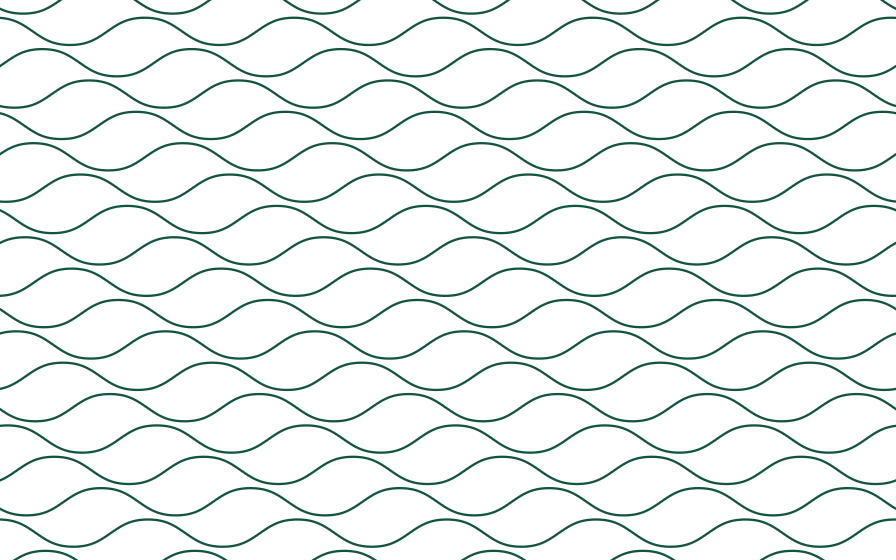
This pattern is drawn by a WebGL 1 fragment shader. Its source:

```glsl
precision highp float;
// Stacked thin green wave lines on white, each row shifted sideways from the one above.

uniform vec2 u_resolution;

// Lengths are fractions of the canvas height.
const vec3 PAPER_COLOR = vec3(1.0);
const vec3 LINE_COLOR = vec3(0.07, 0.335, 0.235);
const float WAVELENGTH = 0.26667;  // six waves across a 1.6:1 canvas
const float ROW_PITCH = 0.056;     // about eighteen rows down
const float AMPLITUDE = 0.0243;
const float LINE_WIDTH = 0.0041;
const float FIRST_CREST = -0.345;  // crest of row zero, in wavelengths
const float ROW_SHIFT = 0.3139;    // sideways step per row, in wavelengths
const float FLATTEN = 0.05;        // third harmonic that broadens the crests
const float TAU = 6.2831853;

// Approximate distance to one wave row; y runs downward from the top edge.
float waveDistance(vec2 p, float row) {
  float phase = TAU * fract(p.x / WAVELENGTH - FIRST_CREST - row * ROW_SHIFT);
  float scale = AMPLITUDE / (1.0 - FLATTEN);
  float height = scale * (cos(phase) - FLATTEN * cos(3.0 * phase));
  float slope = scale * TAU / WAVELENGTH
              * (3.0 * FLATTEN * sin(3.0 * phase) - sin(phase));
  float offset = p.y - row * ROW_PITCH + height;
  return abs(offset) / sqrt(1.0 + slope * slope);
}

void main() {
  float pixel = 1.0 / u_resolution.y;
  vec2 p = gl_FragCoord.xy * pixel;
  p.y = 1.0 - p.y;

  // Nearest line among the closest row and its neighbours
  float nearestRow = floor(p.y / ROW_PITCH + 0.5);
  float dist = 1.0;
  for (int i = -1; i <= 1; i++) {
    dist = min(dist, waveDistance(p, nearestRow + float(i)));
  }

  // Smooth the stroke edge over one pixel
  float ink = clamp(0.5 + (0.5 * LINE_WIDTH - dist) / pixel, 0.0, 1.0);
  gl_FragColor = vec4(mix(PAPER_COLOR, LINE_COLOR, ink), 1.0);
}
```
